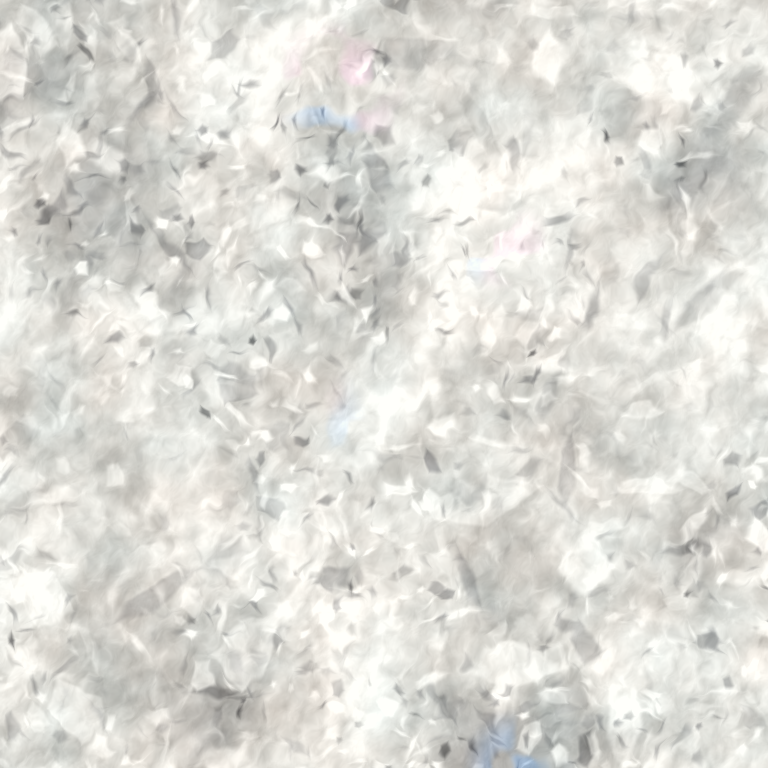
Reproduce this texture procedurally as a Shadertoy shader.

```glsl
#define MEAN_TONE 0.874
#define CLOUD_CONTRAST 0.38
#define GRAIN_CONTRAST 0.19
#define SHARD_SPREAD 0.62
#define SPECK_TONE 0.56
#define EDGE_SOFTNESS 0.0022
#define WARP_AMOUNT 0.018
#define MAIN_ANGLE 1.05
#define BLUE_TINT vec3(-0.07, -0.01, 0.07)
#define PINK_TINT vec3(0.02, -0.03, 0.01)
#define FINAL_CONTRAST 1.36

const float TAU = 6.2832;

vec3 hash3(vec2 p) {
    vec3 q = fract(p.xyx * vec3(0.1031, 0.1030, 0.0973));
    q += dot(q, q.yxz + 33.33);
    return fract((q.xxy + q.yzz) * q.zyx);
}

float noise(vec2 p) {
    vec2 cell = floor(p), f = fract(p);
    f = f * f * (3.0 - 2.0 * f);
    float low = mix(hash3(cell).x, hash3(cell + vec2(1, 0)).x, f.x);
    float high = mix(hash3(cell + vec2(0, 1)).x, hash3(cell + vec2(1, 1)).x, f.x);
    return mix(low, high, f.y);
}

float fbm(vec2 p) {
    float sum = 0.0, weight = 0.5;
    for (int i = 0; i < 4; i++) {
        sum += weight * noise(p);
        p = mat2(1.6, 1.2, -1.2, 1.6) * p + 17.3;
        weight *= 0.5;
    }
    return sum / 0.9375;
}

mat2 rotation(float a) {
    return mat2(cos(a), sin(a), -sin(a), cos(a));
}

// Neutral grey in the shadows, slightly warm in the lights
vec3 mineral(float tone) {
    return vec3(tone) + vec3(0.006, 0.003, -0.016) * smoothstep(0.6, 0.85, tone);
}

// Convex fragment bounded by five jittered half planes
float shardDistance(vec2 p, vec2 seed) {
    float d = -1.0;
    for (int i = 0; i < 5; i++) {
        vec3 h = hash3(seed + float(i) * 7.7);
        float a = (float(i) + 0.5 * h.x) * TAU / 5.0;
        d = max(d, dot(p, vec2(cos(a), sin(a))) - mix(0.4, 0.65, h.y));
    }
    return d;
}

// Scatters tilted fragments over a jittered grid
vec3 addShards(vec3 color, vec2 uv, float cells, float slimness,
               float density, float tone, float spread, float opacity) {
    vec2 p = uv * cells, base = floor(p);
    for (int j = -1; j <= 1; j++)
    for (int i = -1; i <= 1; i++) {
        vec2 cell = base + vec2(i, j);
        vec2 seed = cell + cells * 3.7 + 50.0;
        vec3 place = hash3(seed), form = hash3(seed + 91.3), look = hash3(seed + 173.9);
        if (place.z > density) continue;

        float angle = MAIN_ANGLE + (form.x - 0.5) * 2.8;
        vec2 q = (p - cell - place.xy) * rotation(angle);
        float len = mix(0.35, 0.85, form.y);
        float width = len * mix(slimness, 0.8, form.z * form.z);
        q.y += 0.25 * (look.z - 0.5) * q.x * q.x;
        q /= vec2(len, width);

        float soft = EDGE_SOFTNESS * cells + 0.03 * look.y * look.y;
        float mask = 1.0 - smoothstep(-soft, soft, shardDistance(q, seed) * width);
        float facet = 0.14 * (look.z - 0.5) * (q.x + q.y);
        vec3 shade = mineral(min(tone + spread * (look.x - 0.5) + facet, 1.04));
        color = mix(color, shade, mask * opacity * mix(0.5, 1.0, look.y));
    }
    return color;
}

void mainImage(out vec4 fragColor, in vec2 fragCoord) {
    vec2 uv = fragCoord / min(iResolution.x, iResolution.y);

    // Bent coordinates make the outlines irregular
    vec2 bend = vec2(fbm(uv * 13.0), fbm(uv * 13.0 + 41.7)) - 0.5;
    vec2 p = uv + WARP_AMOUNT * bend;
    vec2 fine = vec2(noise(uv * 70.0), noise(uv * 70.0 + 23.1)) - 0.5;
    vec2 r = p + 0.008 * fine;

    // Cloudy ground
    float cloud = fbm(p * 6.5 + 3.0) - 0.5;
    float tone = MEAN_TONE + CLOUD_CONTRAST * cloud;
    vec3 color = mineral(tone);

    // Fragments from large and hazy to small and crisp
    float busy = smoothstep(0.38, 0.62, fbm(uv * 6.0 + 60.0));
    color = addShards(color, p, 8.0, 0.25, 0.7, tone, SHARD_SPREAD * 0.8, 0.55);
    color = addShards(color, r, 14.0, 0.2, 0.65, tone, SHARD_SPREAD * 0.9, 0.55);
    color = addShards(color, r, 26.0, 0.2, 0.55, tone, SHARD_SPREAD, 0.3 + 0.4 * busy);
    color = addShards(color, r, 46.0, 0.25, 0.6, tone + 0.01, SHARD_SPREAD, 0.2 + 0.6 * busy);

    // Bright slivers and rare dark pits
    color = addShards(color, r, 9.0, 0.2, 0.15, 0.98, 0.05, 0.75);
    color = addShards(color, r, 21.0, 0.15, 0.2, 0.98, 0.05, 0.8);
    color = addShards(color, r, 52.0, 0.3, 0.03, SPECK_TONE, 0.3, 0.1 + 0.75 * busy);

    // Streaky grain
    vec2 along = r * rotation(MAIN_ANGLE);
    float grain = fbm(along * vec2(44.0, 62.0)) - 0.5;
    color += GRAIN_CONTRAST * grain;

    // Faint mottled hues and a few iridescent glints
    float hue = fbm(uv * 14.0 + 80.0) - 0.5;
    color += vec3(0.03, -0.006, -0.02) * hue;
    float glint = smoothstep(0.82, 0.95, noise(p * 4.5 + 12.0)) * smoothstep(0.45, 0.7, noise(r * 32.0));
    color += glint * mix(BLUE_TINT, PINK_TINT, smoothstep(0.4, 0.65, noise(p * 12.0 + 30.0)));

    // Overexposed lights, never quite pure white
    color = MEAN_TONE + FINAL_CONTRAST * (color - MEAN_TONE);
    fragColor = vec4(clamp(color, vec3(0.0), vec3(1.0, 1.0, 0.985)), 1.0);
}
```
